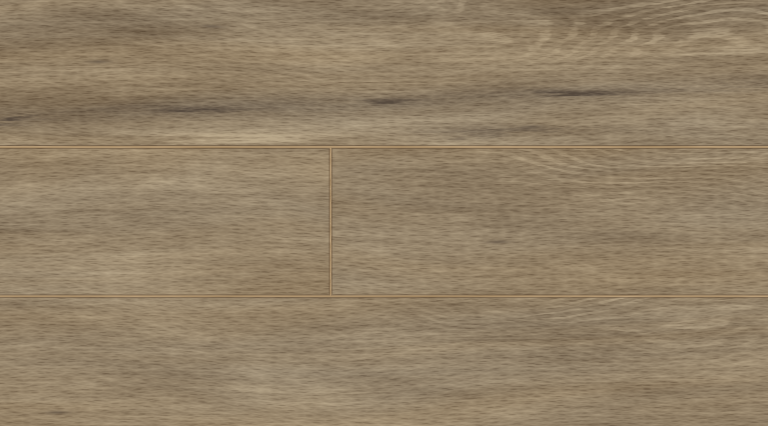
A WebGL 1 fragment shader for this texture:

```glsl
precision highp float;
// Oak plank floor: three courses, a staggered butt joint, pale bevelled seams
uniform vec2 u_resolution;

float hash(vec2 p) {
  return fract(sin(dot(p, vec2(127.1, 311.7))) * 43758.5);
}

// Layered, rotated and warped sines, roughly -1 to 1
float waves(vec2 p) {
  float sum = 0.0, amp = 0.5;
  for (int i = 0; i < 5; i++) {
    p = mat2(0.8, 0.6, -0.6, 0.8) * p * 1.6 + 2.1;
    p += 0.7 * sin(p.yx * 0.9);
    sum += amp * sin(p.x) * cos(p.y);
    amp *= 0.7;
  }
  return sum;
}

// Distance to the nearest scattered point
float cells(vec2 p) {
  vec2 id = floor(p), f = fract(p);
  float nearest = 2.0;
  for (int y = -1; y <= 1; y++) {
    for (int x = -1; x <= 1; x++) {
      vec2 o = vec2(float(x), float(y));
      vec2 point = o + vec2(hash(id + o), hash(id + o + 53.0));
      nearest = min(nearest, distance(point, f));
    }
  }
  return nearest;
}

// Small dark flecks, present in some cells only
float flecks(vec2 p) {
  vec2 id = floor(p);
  vec2 jitter = vec2(hash(id + 7.0), hash(id + 19.0)) - 0.5;
  vec2 o = fract(p) - 0.5 - 0.4 * jitter;
  return step(0.82, hash(id)) * exp(-dot(o * o, vec2(180.0, 1100.0)));
}

// Soft horizontal smear around the centre c
float smear(vec2 p, vec2 c, vec2 size) {
  vec2 e = (p - c) / size;
  return exp(-dot(e, e));
}

void main() {
  vec2 p = gl_FragCoord.xy / u_resolution.y;
  float px = 1.0 / u_resolution.y;

  // Plank layout
  float course = (p.y - 0.3045) / 0.3505;
  float row = floor(course);
  float along = (p.x - 0.776 - 1.3 * row) / 3.9;
  float plank = hash(vec2(row, floor(along)) + 3.0);
  float rustic = step(0.5, row);

  // Grain, stretched along the plank
  vec2 q = p + plank * vec2(37.0, 17.0);
  q.y += 0.008 * sin(q.x * 3.1) + 0.004 * sin(q.x * 7.3 + q.y * 11.0);
  float broad = waves(q * vec2(1.5, 13.0));
  float streak = waves(q * vec2(5.0, 70.0) + 5.0);
  float pores = cells(q * vec2(20.0, 140.0));
  float fibres = cells(q * vec2(48.0, 230.0) + 31.0);
  float tone = mix(0.60, 0.52, rustic) + 0.08 * (plank - 0.5);
  tone += mix(0.25, 0.42, rustic) * broad + 0.20 * streak;
  tone += 0.30 * (pores - 0.45) + 0.34 * (fibres - 0.45);
  tone -= 0.16 * (1.0 - smoothstep(0.10, 0.24, pores));

  // Thin growth lines that fade in and out
  float line = 1.0 - smoothstep(0.0, 0.07, abs(broad + 0.1 * streak - 0.12));
  tone -= mix(0.08, 0.20, rustic) * line * smoothstep(-0.2, 0.5, streak);

  // Cathedral figure towards the upper right of each plank
  float rings = sin(300.0 * q.y + 26.0 * sin(3.0 * q.x + 9.0 * q.y)
                    + 7.0 * sin(9.0 * q.x - 21.0 * q.y) + 4.0 * broad + 1.5 * streak);
  float figure = smoothstep(0.45, 0.85, fract(course)) * smoothstep(0.75, 1.5, p.x);
  figure *= 0.6 + 0.9 * smoothstep(-0.3, 0.4, streak);
  tone += (smoothstep(0.0, 0.9, rings) - 0.4) * (0.04 + mix(0.18, 0.28, rustic) * figure);

  // Descending vein of dark knots and a pale sapwood streak
  vec2 s = p + vec2(0.06 * streak, 0.014 * broad + 0.009 * streak);
  float vein = 0.24 * smear(s, vec2(s.x, 0.717 + 0.05 * s.x), vec2(1.0, 0.018));
  for (int i = 0; i < 4; i++) {
    float k = float(i);
    vec2 knot = vec2(1.36 - 0.44 * k, 0.785 - 0.022 * k);
    float reach = 0.025 + 0.12 * fract(0.9 + 0.37 * k);
    vein += 0.55 * smear(s, knot, vec2(reach, 0.006));
  }
  vein += 0.5 * smear(s, vec2(1.2, 0.693), vec2(0.18, 0.009));
  tone += rustic * 0.42 * smear(s, vec2(0.55, 0.688), vec2(0.35, 0.010));
  float dark = rustic * vein * (0.8 + 0.8 * streak - 0.5 * (fibres - 0.45));
  dark += 0.45 * flecks(q * vec2(3.0, 8.0));

  // Wood colour
  vec3 wood = mix(vec3(0.455, 0.385, 0.297), vec3(0.67, 0.60, 0.49), clamp(tone, -0.35, 1.25));
  wood += 0.009 * waves(q * vec2(1.1, 8.0) + 9.0) * vec3(1.0, 0.0, -1.3);
  wood = mix(wood, vec3(0.29, 0.245, 0.21), clamp(dark, 0.0, 0.8));

  // Seams: shaded flanks around a pale bevel
  vec2 gap = abs(fract(vec2(along, course) + 0.5) - 0.5) * vec2(3.9, 0.3505);
  float d = min(gap.x, gap.y);
  float flank = 1.0 - smoothstep(0.0045 - 0.6 * px, 0.0045 + 0.6 * px, d);
  float bevel = 1.0 - smoothstep(0.0021 - 0.5 * px, 0.0021 + 0.5 * px, d);
  wood = mix(wood, vec3(0.36, 0.28, 0.20), 0.5 * flank);
  wood = mix(wood, vec3(0.70, 0.59, 0.44) + 0.06 * streak, 0.9 * bevel);

  gl_FragColor = vec4(wood, 1.0);
}
```
